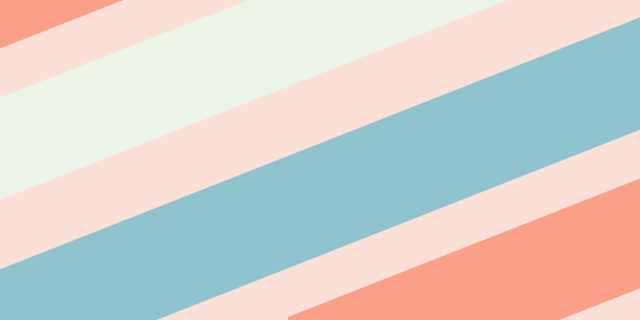
A WebGL 2 fragment shader for this background:

```glsl
#version 300 es
precision highp float;

uniform vec2 u_resolution;
out vec4 fragColor;

#define SLOPE 0.3935
#define PERIOD 1.5362
#define CORAL_BAND vec2(-0.1914, 0.1516)
#define MINT_BAND vec2(0.3057, 0.6245)
#define BLUE_BAND vec2(0.8414, 1.1924)
#define CORAL_START 0.508
#define BLUSH vec3(0.984, 0.878, 0.843)
#define CORAL vec3(0.988, 0.624, 0.537)
#define MINT vec3(0.922, 0.957, 0.902)
#define BLUE vec3(0.561, 0.769, 0.812)

// Antialiased step, one pixel wide
float edge(float signedDistance, float pixel) {
    return clamp(signedDistance / pixel + 0.5, 0.0, 1.0);
}

// Coverage of a stripe between two limits
float band(float position, vec2 limits, float pixel) {
    return edge(position - limits.x, pixel) * edge(limits.y - position, pixel);
}

void main() {
    // Units of canvas height, measured from the top left corner
    vec2 p = gl_FragCoord.xy / u_resolution.y;
    p.y = 1.0 - p.y;

    // Coordinates across and along the slanted stripes
    float across = p.y + SLOPE * p.x;
    float along = p.x - SLOPE * p.y;
    float pixel = length(vec2(1.0, SLOPE)) / u_resolution.y;

    vec3 color = BLUSH;
    color = mix(color, MINT, band(across, MINT_BAND, pixel));
    color = mix(color, BLUE, band(across, BLUE_BAND, pixel));

    // The coral stripe repeats; its second copy has a square-cut end
    for (int i = 0; i < 2; i++) {
        float coverage = band(across - float(i) * PERIOD, CORAL_BAND, pixel);
        if (i == 1) coverage *= edge(along - CORAL_START, pixel);
        color = mix(color, CORAL, coverage);
    }

    fragColor = vec4(color, 1.0);
}
```
